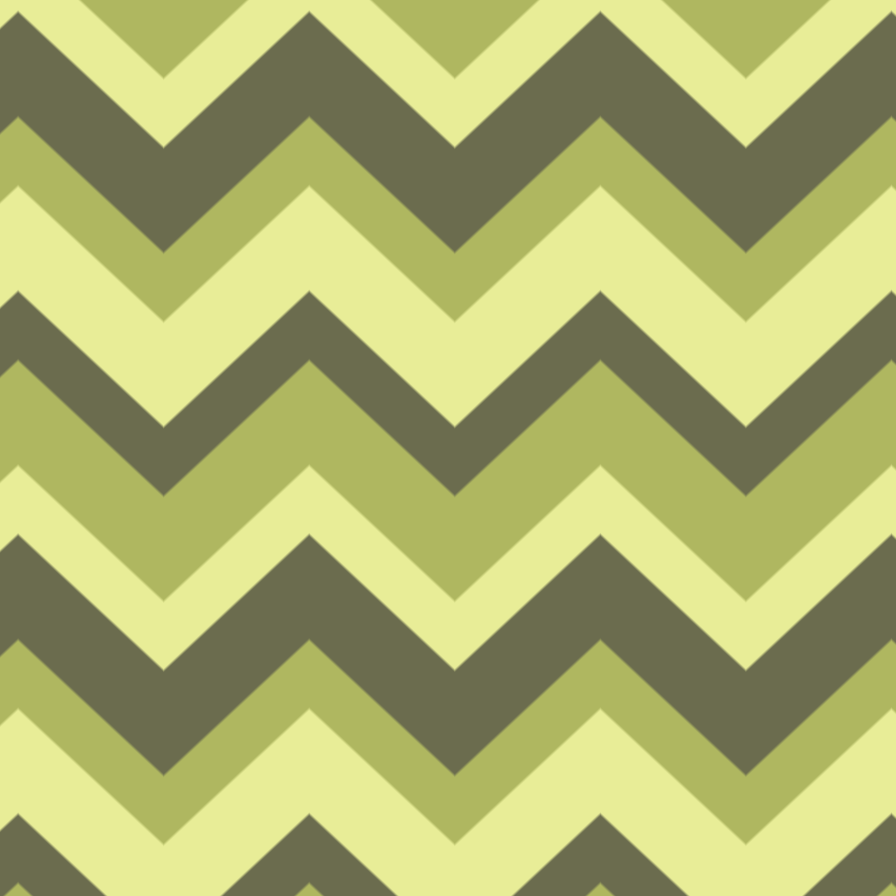
Write a WebGL 1 fragment shader that draws this pattern.

```glsl
precision highp float;
// Zigzag chevron bands in olive, green and cream, alternating wide and narrow.

uniform vec2 u_resolution;

const vec3 OLIVE = vec3(0.42, 0.425, 0.306);
const vec3 GREEN = vec3(0.686, 0.718, 0.376);
const vec3 CREAM = vec3(0.91, 0.929, 0.592);

// Triangle wave: 0 at each peak, 1 at each valley.
float zigzag(float x, float period, float peakX) {
    return 1.0 - abs(2.0 * fract((x - peakX) / period) - 1.0);
}

// Colours cycle through three, independently of the two widths.
vec3 bandColor(float index) {
    float k = mod(index + 0.5, 3.0);
    return k < 1.0 ? OLIVE : (k < 2.0 ? GREEN : CREAM);
}

float softStep(float edge, float x, float blur) {
    return smoothstep(edge - blur, edge + blur, x);
}

// Each pair holds one wide band followed by one narrow band.
vec3 stripes(float depth, float pairHeight, float wideHeight, float blur) {
    float pair = floor(depth / pairHeight);
    float t = depth - pair * pairHeight;
    float first = 2.0 * pair;
    vec3 color = mix(bandColor(first - 1.0), bandColor(first), softStep(0.0, t, blur));
    color = mix(color, bandColor(first + 1.0), softStep(wideHeight, t, blur));
    return mix(color, bandColor(first + 2.0), softStep(pairHeight, t, blur));
}

void main() {
    vec2 uv = gl_FragCoord.xy / u_resolution;

    // Vertical distance below the first olive zigzag.
    float amplitude = 0.1517;
    float topPeak = 0.013;
    float fold = zigzag(uv.x, 0.3249, 0.0202);
    float depth = 1.0 - uv.y - topPeak - amplitude * fold;

    // Slightly soft edges, never thinner than a pixel.
    float blur = max(0.0028, 1.0 / u_resolution.y);
    gl_FragColor = vec4(stripes(depth, 0.1945, 0.1174, blur), 1.0);
}
```
